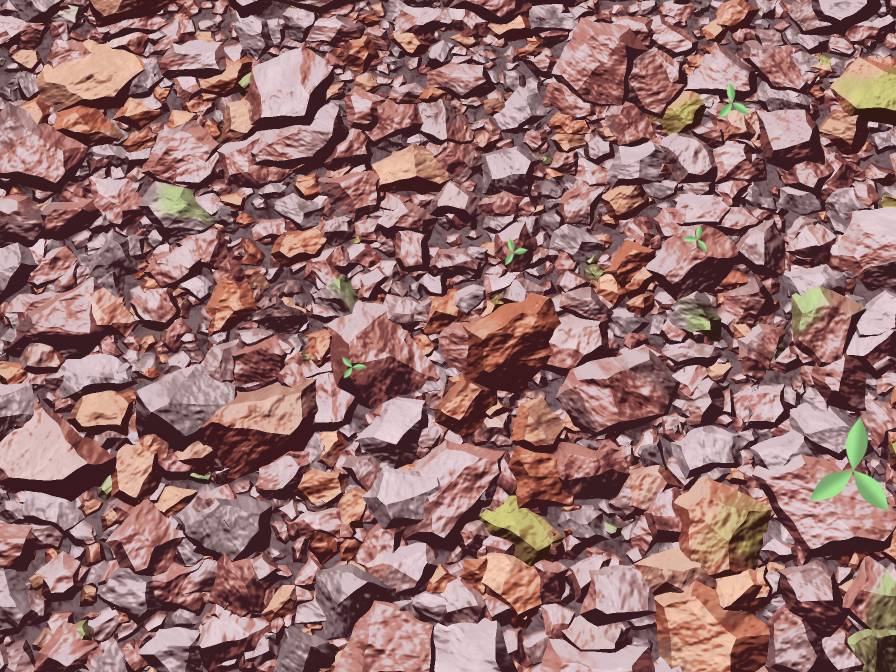
Give the GLSL for this texture, as a WebGL 2 fragment shader.

```glsl
#version 300 es
precision highp float;
// A bed of wet, crushed red stone with a few seedlings.
// Each stone is a convex polyhedron (minimum of planes) scattered on jittered
// grids of four sizes; the highest one wins and is lit, shadowed and tinted.
#define SIZE 0.165        // cell of the largest stones
#define SHRINK 0.58       // size ratio between layers
#define ROUGH 0.02        // surface bump strength
#define CONTRAST 1.3
#define SLATE_SHARE 0.24
#define DARK vec3(0.22, 0.10, 0.13)
#define RUST vec3(0.51, 0.28, 0.27)
#define SLATE vec3(0.55, 0.46, 0.48)
#define ROSE vec3(0.77, 0.52, 0.48)
#define PALE vec3(0.84, 0.75, 0.77)
#define LEAF vec3(0.55, 0.78, 0.50)

uniform vec2 u_resolution;
out vec4 fragColor;

const vec3 LIGHT = vec3(-0.23, 0.51, 0.83);

struct Stone { float height; vec2 slope; vec2 seed; vec2 local; };

vec2 hash2(vec2 p) {
    vec3 q = fract(p.xyx * vec3(0.1031, 0.1030, 0.0973));
    q += dot(q, q.yzx + 33.33);
    return fract((q.xx + q.yz) * q.zy);
}

float noise(vec2 p) {
    vec2 i = floor(p), f = fract(p);
    f = f * f * (3.0 - 2.0 * f);
    return mix(mix(hash2(i).x, hash2(i + vec2(1, 0)).x, f.x),
               mix(hash2(i + vec2(0, 1)).x, hash2(i + vec2(1, 1)).x, f.x), f.y);
}

float fbm(vec2 p) {
    float sum = 0.0, amp = 0.5;
    for (int i = 0; i < 4; i++) {
        sum += amp * noise(p);
        p = mat2(1.6, 1.2, -1.2, 1.6) * p + 7.3;
        amp *= 0.55;
    }
    return sum;
}

// Keeps the lower of two planes
void cut(float plane, vec2 slope, inout float h, inout vec2 s) {
    if (plane < h) { h = plane; s = slope; }
}

// Polyhedron: two tilted top facets, six steep sides
float polyhedron(vec2 q, float r, vec2 seed, out vec2 slope) {
    vec2 a = hash2(seed + 3.1), b = hash2(seed + 5.7);
    slope = (a - 0.5) * 0.9;
    float h = r * 0.5 + dot(q, slope);
    vec2 second = (b - 0.5) * 1.6;
    cut(r * 0.52 + dot(q, second), second, h, slope);
    float turn = a.x * 6.283;
    for (int k = 0; k < 6; k++) {
        vec2 j = hash2(seed + float(k) * 9.7 + 11.0);
        float ang = (float(k) + 0.7 * j.x) * 1.0472;
        float reach = r * mix(0.78, 1.05, j.y) * length(vec2(cos(ang), 0.68 * sin(ang)));
        vec2 dir = vec2(cos(ang + turn), sin(ang + turn));
        float steep = mix(0.9, 2.6, fract(j.x * 7.0 + j.y));
        cut((reach - dot(q, dir)) * steep, -dir * steep, h, slope);
    }
    return h;
}

// Topmost stone at a point
Stone topStone(vec2 p) {
    Stone best = Stone(0.0, vec2(0), vec2(1), p);
    float cell = SIZE;
    for (int layer = 0; layer < 4; layer++) {
        vec2 base = floor(p / cell);
        for (int n = 0; n < 9; n++) {
            vec2 id = base + vec2(n % 3 - 1, n / 3 - 1);
            vec2 seed = id + 40.0 + float(layer) * 57.0;
            vec2 jitter = hash2(seed), kind = hash2(seed + 21.3);
            if (kind.x > (layer == 0 ? 0.55 : 0.92)) continue;
            vec2 q = p - (id + 0.5 + 0.7 * (jitter - 0.5)) * cell;
            float r = cell * mix(0.45, 0.72, kind.y);
            if (dot(q, q) > r * r * 1.7) continue;
            vec2 slope;
            float h = polyhedron(q, r, seed, slope);
            float top = h + cell * 0.2 * jitter.x;
            if (h > 0.0 && top > best.height) best = Stone(top, slope, seed, q);
        }
        cell *= SHRINK;
    }
    return best;
}

vec3 toneColour(float t, float grey) {
    vec3 c = mix(DARK, mix(RUST, SLATE * 0.9, grey), smoothstep(0.0, 0.34, t));
    c = mix(c, mix(ROSE, mix(SLATE, PALE, 0.35), grey), smoothstep(0.34, 0.62, t));
    c = mix(c, PALE, smoothstep(0.62, 0.88, t));
    return c + 0.25 * max(t - 0.95, 0.0);
}

vec3 rubble(vec2 p) {
    p += 0.007 * (vec2(noise(p * 45.0), noise(p * 45.0 + 31.0)) - 0.5);
    Stone s = topStone(p);
    vec2 kind = hash2(s.seed + 71.0);

    // Rough, streaky surface
    float turn = kind.x * 6.283, e = 0.003;
    vec2 g = mat2(cos(turn), sin(turn), -sin(turn), cos(turn)) * s.local;
    g = g * vec2(20.0, 32.0) + kind * 90.0;
    vec2 gx = vec2(cos(turn) * 20.0, sin(turn) * 32.0) * e;
    vec2 gy = vec2(-sin(turn) * 20.0, cos(turn) * 32.0) * e;
    float grain = fbm(g);
    vec2 bump = vec2(fbm(g + gx), fbm(g + gy)) - grain;
    vec3 normal = normalize(vec3(-s.slope - ROUGH * bump / e, 1.0));

    // Daylight, wet sheen, gaps and cast shade
    float diffuse = max(dot(normal, LIGHT), 0.0);
    float sheen = pow(max(dot(normal, normalize(LIGHT + vec3(0, 0, 1))), 0.0), 14.0);
    float tone = 0.54 + CONTRAST * (diffuse - 0.7) + 0.2 * sheen;
    tone += 0.28 * (kind.y - 0.5) + 0.5 * (grain - 0.46);
    float blocked = topStone(p + LIGHT.xy * 0.03).height - s.height - 0.018;
    tone -= 0.35 * clamp(blocked * 30.0, 0.0, 1.0);
    tone *= mix(0.15, 1.0, smoothstep(-0.004, 0.012, s.height));

    // Mineral tints
    float patchy = smoothstep(0.55, 0.75, noise(g * 0.4 + 17.0));
    float grey = max(step(kind.x, SLATE_SHARE) * 0.9, patchy * 0.55);
    vec3 c = toneColour(tone, grey);
    c *= mix(vec3(1), vec3(1.04, 0.94, 0.80), smoothstep(0.78, 0.88, kind.x));
    float moss = step(0.93, fract(kind.x * 13.0 + kind.y)) * patchy;
    return mix(c, c * vec3(0.88, 1.05, 0.75), moss);
}

// Seedlings with paired leaves
vec3 seedlings(vec3 c, vec2 p, float px) {
    for (int i = 0; i < 5; i++) {
        vec2 a = hash2(vec2(i, 8)), b = hash2(vec2(i, 19));
        float size = i == 0 ? 0.08 : 0.018 + 0.014 * b.x;
        vec2 q = p - (i == 0 ? vec2(1.27, 0.30) : vec2(0.45 + 0.8 * a.x, 0.4 + 0.5 * a.y));
        for (int k = 0; k < 3; k++) {
            float ang = b.y * 6.283 + float(k) * 2.3;
            vec2 l = mat2(cos(ang), -sin(ang), sin(ang), cos(ang)) * q / size;
            float edge = abs(l.y) - 0.2 * sin(3.1416 * clamp(l.x, 0.0, 1.0));
            float mask = smoothstep(px, -px, edge * size) * step(0.0, l.x) * step(l.x, 1.0);
            c = mix(c, LEAF * (0.85 + 0.3 * smoothstep(-0.1, 0.1, l.y)), mask);
        }
    }
    return c;
}

void main() {
    float px = 1.0 / u_resolution.y;
    vec3 c = vec3(0);
    for (int i = 0; i < 4; i++) {
        vec2 p = (gl_FragCoord.xy + vec2(i % 2, i / 2) * 0.5 - 0.25) * px;
        // Stones shrink slightly with distance
        c += rubble((p - vec2(0.667, 0.0)) * (0.92 + 0.3 * p.y) + 3.0);
    }
    fragColor = vec4(seedlings(c * 0.25, gl_FragCoord.xy * px, px), 1.0);
}
```
